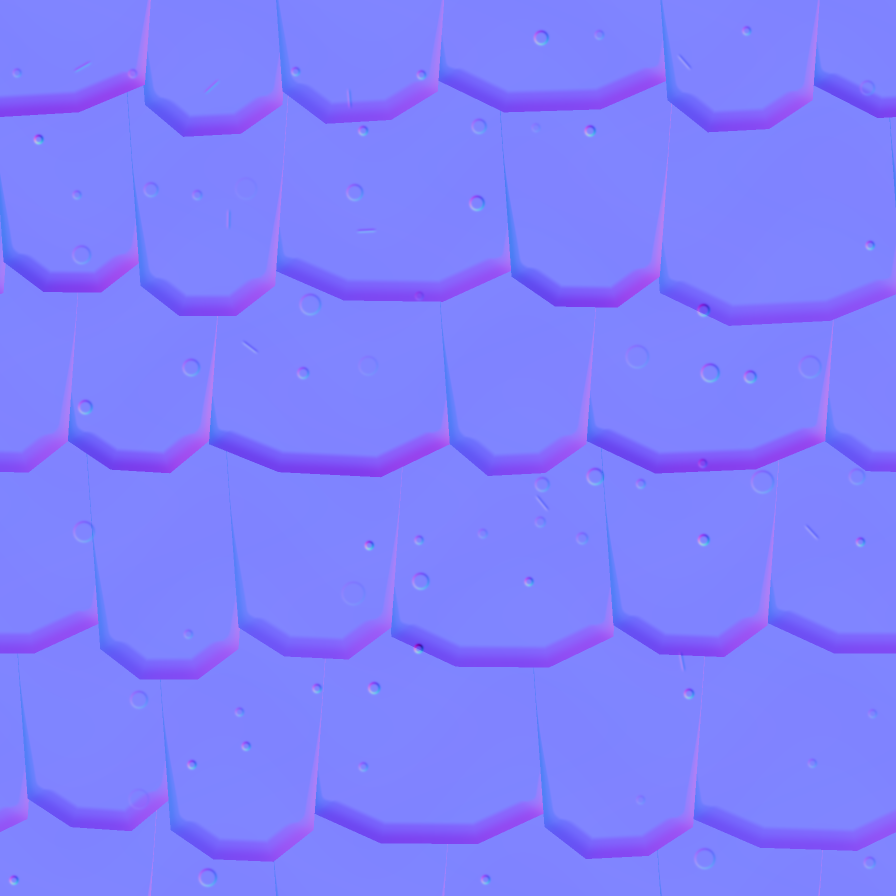
This texture map is drawn by a WebGL 1 fragment shader. Its source:

```glsl
precision highp float;
uniform vec2 u_resolution;

#define ROWS 5.0
#define TILES 5.0
#define NARROW 0.159
#define BASELINE 0.057
#define DROP 0.023
#define BEVEL 0.024
#define CORNER 0.034
#define FLARE 0.07
#define STEEPNESS 0.52
#define DENT_CELLS 16.0
#define SCRATCH_CELLS 6.0

float hash(vec2 p) {
  return fract(sin(dot(p, vec2(127.1, 311.7))) * 4375.85);
}

// Horizontal start of the narrow/wide sequence in each row
float rowShift(float row) {
  return row < 0.5 ? 0.036 : row < 1.5 ? 0.111 : row < 2.5 ? -0.077
       : row < 3.5 ? -0.003 : 0.164;
}

// Left border of a tile; widths run narrow, narrow, wide, narrow, wide
float tileEdge(float j, float row) {
  float extra = 0.5 * (1.0 - TILES * NARROW);
  float jitter = 0.018 * (hash(vec2(mod(j, TILES) + 3.0, row + 11.0)) - 0.5);
  return j * NARROW + extra * (step(2.5, j) + step(4.5, j)) + jitter;
}

// Adds one cutting plane to the outline and its blended outward direction
void cut(vec2 q, vec2 normal, inout float dist, inout vec2 dir) {
  normal = normalize(normal);
  float d = dot(q, normal);
  dist = max(dist, d);
  dir += normal * exp(d * 170.0);
}

// Signed distance to a flared tile with a chamfered lower end
float tileOutline(vec2 q, float halfWidth, float tilt, out vec2 dir) {
  float dist = -1.0;
  dir = vec2(0.0);
  cut(q, vec2(tilt, -1.0), dist, dir);
  for (int i = 0; i < 2; i++) {
    float side = float(i) * 2.0 - 1.0;
    vec2 local = q - vec2(side * halfWidth, CORNER);
    float slope = CORNER / (halfWidth * (0.58 + side * tilt));
    cut(local, vec2(side, -FLARE), dist, dir);
    cut(local, vec2(side * slope, -1.0), dist, dir);
  }
  dir = normalize(dir);
  return dist;
}

// Slope of the bevel on the topmost tile at p
vec2 tileSlope(vec2 p) {
  float top = floor((p.y - BASELINE + DROP + 0.01) * ROWS);
  float bestScore = -1.0, dist = -1.0, height = 0.0, seed = 0.0;
  vec2 dir = vec2(0.0, -1.0);
  for (int r = 0; r < 2; r++) {
    float level = top - float(r);
    float row = mod(level, ROWS);
    for (int t = 0; t < 5; t++) {
      float j = float(t);
      vec2 id = vec2(j, row);
      float left = tileEdge(j, row), right = tileEdge(j + 1.0, row);
      float x = p.x - rowShift(row) - 0.5 * (left + right);
      float lower = BASELINE + level / ROWS + DROP * (2.0 * hash(id + 5.0) - 1.0);
      vec2 q = vec2(fract(x + 0.5) - 0.5, p.y - lower);
      vec2 facing;
      float tilt = 0.14 * (hash(id + 23.0) - 0.5);
      float d = tileOutline(q, 0.5 * (right - left), tilt, facing);
      float score = hash(id + 41.0) + 0.5 * mod(j, 2.0) + 4.0 * (1.0 - float(r));
      if (d < 0.0 && score > bestScore) {
        bestScore = score;
        dist = d;
        dir = facing;
        height = q.y;
        seed = hash(id + 67.0);
      }
    }
  }
  // The bevel is broad below and thins out up the sides
  float sideWidth = 0.012 * (1.0 - smoothstep(0.02, 0.18, height)) + 0.0008;
  float width = mix(sideWidth, BEVEL, smoothstep(0.15, 0.75, -dir.y));
  float depth = clamp(-dist / width, 0.0, 1.2);
  float slope = mix(STEEPNESS, 0.27, smoothstep(0.15, 0.85, depth));
  slope *= mix(0.8, 1.08, seed) * (1.0 - smoothstep(0.78, 1.08, depth));
  return dir * vec2(0.75, 1.0) * slope;
}

// Scattered round pits with a thin rim
vec2 dentSlope(vec2 p) {
  vec2 g = p * DENT_CELLS, id = floor(g);
  vec2 centre = 0.5 + 0.5 * (vec2(hash(id), hash(id + 17.0)) - 0.5);
  vec2 offset = (g - id - centre) / DENT_CELLS;
  float size = pow(hash(id + 31.0), 4.0);
  float len = length(offset) + 0.00001;
  float rim = (len - mix(0.004, 0.013, size)) / 0.0017;
  float strength = mix(0.1, 0.65, hash(id + 53.0)) * (1.0 - 0.6 * size);
  return -offset / len * exp(-rim * rim) * strength * step(0.73, hash(id + 71.0));
}

// Rare short grooves
vec2 scratchSlope(vec2 p) {
  vec2 g = p * SCRATCH_CELLS, id = floor(g);
  vec2 offset = (g - id - 0.3 - 0.4 * hash(id + 9.0)) / SCRATCH_CELLS;
  float angle = 6.283 * hash(id + 29.0);
  vec2 along = vec2(cos(angle), sin(angle)), across = vec2(-along.y, along.x);
  float a = dot(offset, across) / 0.0018;
  float fade = 1.0 - smoothstep(0.006, 0.013, abs(dot(offset, along)));
  return -across * a * exp(-a * a) * fade * 0.6 * step(0.8, hash(id + 83.0));
}

// Faint unevenness of the faces
vec2 waveSlope(vec2 p) {
  vec2 w = 6.2832 * p;
  return 0.008 * vec2(sin(3.0 * w.x + 2.0 * sin(4.0 * w.y)),
                      sin(5.0 * w.y + 2.0 * sin(3.0 * w.x)));
}

vec3 normalColour(vec2 p) {
  vec2 slope = tileSlope(p) + dentSlope(p) + scratchSlope(p) + waveSlope(p);
  slope.y += 0.035;
  return 0.5 + 0.5 * vec3(slope, sqrt(max(0.0, 1.0 - dot(slope, slope))));
}

void main() {
  // Four samples smooth every border
  vec3 colour = vec3(0.0);
  for (int i = 0; i < 4; i++) {
    float k = float(i);
    vec2 shift = vec2(mod(k, 2.0), floor(k * 0.5)) * 0.5 - 0.25;
    colour += normalColour((gl_FragCoord.xy + shift) / u_resolution);
  }
  gl_FragColor = vec4(colour * 0.25, 1.0);
}
```
